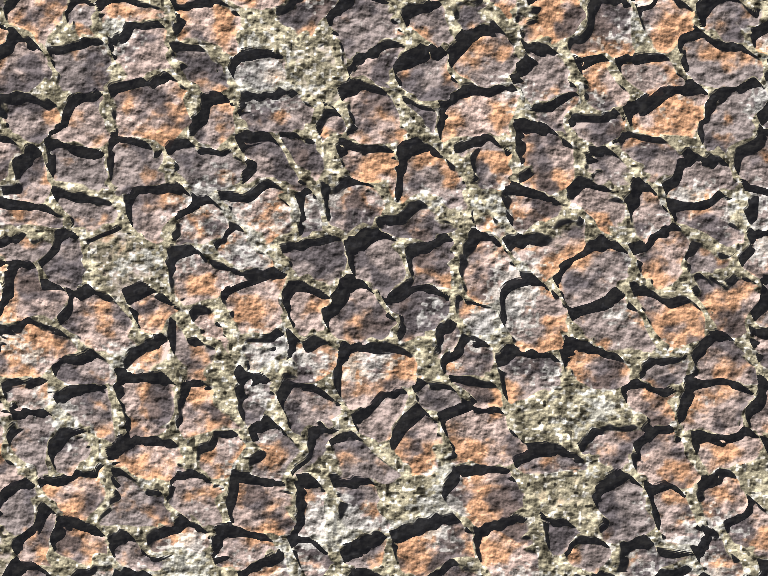
Reproduce this texture procedurally as a Shadertoy shader.

```glsl
const vec2 SUN = vec2(0.5, -0.866);

float hash(vec2 p) {
    vec3 q = fract(vec3(p.xyx) * 0.1031);
    q += dot(q, q.yzx + 33.33);
    return fract((q.x + q.y) * q.z);
}

float noise(vec2 p) {
    vec2 i = floor(p), f = fract(p);
    f = f * f * (3.0 - 2.0 * f);
    return mix(mix(hash(i), hash(i + vec2(1, 0)), f.x),
               mix(hash(i + vec2(0, 1)), hash(i + vec2(1, 1)), f.x), f.y);
}

float fbm(vec2 p) {
    float sum = 0.0, amp = 0.53;
    for (int i = 0; i < 4; i++) {
        sum += amp * noise(p);
        p = mat2(1.6, 1.2, -1.2, 1.6) * p + 17.3;
        amp *= 0.5;
    }
    return sum;
}

// Tilted stones in mortar: x = height, y = stone mask, z = random id
vec3 relief(vec2 p) {
    p += 0.45 * (vec2(noise(p * 1.9), noise(p * 1.9 + 40.0)) - 0.5);
    p += 0.16 * (vec2(noise(p * 7.0), noise(p * 7.0 + 70.0)) - 0.5);
    vec2 cell = floor(p), local = vec2(0), id = vec2(0);
    float nearest = 9.0, second = 9.0;
    for (int y = -1; y <= 1; y++)
    for (int x = -1; x <= 1; x++) {
        vec2 c = cell + vec2(x, y);
        vec2 r = p - c - 0.5 - 0.75 * (vec2(hash(c), hash(c + 91.0)) - 0.5);
        float d = length(r) - 0.22 * hash(c + 37.0);
        if (d < nearest) {
            second = nearest;
            nearest = d;
            local = r;
            id = c;
        } else second = min(second, d);
    }
    float rnd = hash(id + 153.0);
    float mask = smoothstep(0.05, 0.2, second - nearest - 0.16 * noise(p * 2.7 + 9.0));
    mask *= smoothstep(0.03, 0.12, rnd);
    float height = mask * (0.36 + 0.48 * rnd - 0.62 * dot(local, SUN));
    return vec3(height + 0.14 * noise(p * 5.0), mask, rnd);
}

void mainImage(out vec4 fragColor, in vec2 fragCoord) {
    vec2 p = fragCoord / iResolution.y * vec2(10.0, 12.0) + 20.0;
    vec3 here = relief(p);

    // Cast shadows, marched toward the low sun
    float cover = -1.0;
    for (int i = 1; i <= 8; i++) {
        float t = 0.045 * float(i);
        cover = max(cover, relief(p + SUN * t).x - here.x - 2.3 * t);
    }
    float grain = fbm(p * 7.0);
    float shadow = smoothstep(0.0, 0.16, cover + 0.25 * (grain - 0.5));
    float slope = here.x - relief(p + SUN * 0.06).x;
    float bump = grain - fbm((p + SUN * 0.035) * 7.0);

    // Weathered stone with rust and dark crust
    float tint = fract(here.z * 17.0);
    float patches = fbm(p * 1.8 + 50.0);
    vec3 stone = mix(vec3(0.50, 0.46, 0.45), vec3(0.70, 0.61, 0.57), tint);
    float rust = smoothstep(0.5, 0.72, fbm(p * 2.3 + 130.0) + 0.2 * (tint - 0.4));
    stone = mix(stone, vec3(0.74, 0.54, 0.39), 0.75 * rust);
    stone = mix(stone, vec3(0.31, 0.29, 0.30), 0.8 * smoothstep(0.5, 0.66, patches));

    // Gritty mortar with pale flecks and lichen
    float fleck = noise(p * 15.0 + 5.0);
    vec3 mortar = mix(vec3(0.49, 0.46, 0.38), vec3(0.73, 0.69, 0.59), grain);
    mortar = mix(mortar, vec3(0.90, 0.87, 0.82), smoothstep(0.62, 0.9, fleck));
    mortar *= 1.0 - 0.6 * smoothstep(0.3, 0.08, noise(p * 11.0 + 80.0));
    float lichen = smoothstep(0.64, 0.74, fbm(p * 0.9 + 210.0) + 0.3 * (fleck - 0.5));

    vec3 col = mix(mortar, stone, smoothstep(0.25, 0.8, here.y + 0.8 * (grain - 0.5)));
    col = mix(col, vec3(0.80, 0.79, 0.76), 0.6 * lichen);

    // Sunlight on slopes and grains
    float light = 1.05 + 1.1 * (grain - 0.5) + 2.2 * bump + 0.9 * clamp(slope, -0.35, 0.35);
    col *= clamp(light, 0.3, 1.6);
    col = mix(col, vec3(0.10, 0.10, 0.115) + 0.06 * col, 0.95 * shadow);
    fragColor = vec4(clamp(col, 0.0, 1.0), 1.0);
}
```
